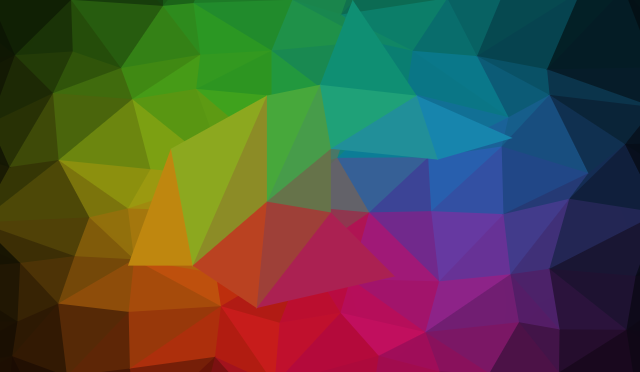
Reproduce this background procedurally as a WebGL 2 fragment shader.

```glsl
#version 300 es
precision highp float;

uniform vec2 u_resolution;
out vec4 fragColor;

vec2 hash(vec2 p) {
  vec3 q = fract(p.xyx * vec3(0.1031, 0.1030, 0.0973));
  q += dot(q, q.yzx + 33.33);
  return fract((q.xx + q.yz) * q.zy);
}

// Colour wheel around the middle, greyed at the hub, darkened at the rim
vec3 field(vec2 uv) {
  vec3 wheel[12] = vec3[12](
    vec3(0.16, 0.34, 0.65), vec3(0.04, 0.46, 0.56), vec3(0.04, 0.52, 0.45),
    vec3(0.12, 0.58, 0.31), vec3(0.15, 0.60, 0.15), vec3(0.30, 0.62, 0.08),
    vec3(0.58, 0.60, 0.06), vec3(0.74, 0.38, 0.05), vec3(0.74, 0.13, 0.05),
    vec3(0.75, 0.04, 0.22), vec3(0.70, 0.06, 0.40), vec3(0.45, 0.17, 0.58));
  vec2 q = (uv - vec2(0.5, 0.52)) * vec2(1.718, 1.0);
  float turn = fract(atan(q.y, q.x) / 6.28318 + 1.0) * 12.0;
  int stop = int(turn) % 12;
  vec3 hue = mix(wheel[stop], wheel[(stop + 1) % 12], fract(turn));
  hue = mix(vec3(0.36, 0.41, 0.40), hue, smoothstep(0.0, 0.24, length(q)));
  float rim = length((uv - 0.5) * vec2(2.0, 1.2));
  return hue * (1.0 - 0.85 * smoothstep(0.5, 1.15, rim));
}

// Signed distance to the line a-b, in units of the canvas height
float side(vec2 p, vec2 a, vec2 b) {
  vec2 aspect = vec2(u_resolution.x / u_resolution.y, 1.0);
  vec2 e = (b - a) * aspect;
  vec2 d = (p - a) * aspect;
  return (e.x * d.y - e.y * d.x) / length(e);
}

// Adds a smooth-edged triangle to a sum of colour and coverage
void facet(inout vec4 sum, vec2 p, vec2 a, vec2 b, vec2 c, vec3 colour) {
  float winding = sign(side(c, a, b));
  float inner = min(min(side(p, a, b) * winding, side(p, b, c) * winding),
                    side(p, c, a) * winding);
  float cover = clamp(0.5 + inner * u_resolution.y, 0.0, 1.0);
  sum += vec4(colour, 1.0) * cover;
}

vec2 corner(vec2 cell) {
  return (cell + (hash(cell + 17.0) - 0.5) * 0.66) / vec2(9.0, 7.0);
}

// Mesh triangle tinted by the field at its centroid
void meshFacet(inout vec4 sum, vec2 p, vec2 a, vec2 b, vec2 c) {
  vec2 middle = (a + b + c) / 3.0;
  float shade = 0.93 + 0.14 * hash(floor(middle * 997.0)).x;
  facet(sum, p, a, b, c, field(middle) * shade);
}

// Jittered grid, each cell split along a random diagonal
vec3 mesh(vec2 p) {
  vec4 sum = vec4(field(p), 1.0) * 0.001;
  vec2 home = floor(p * vec2(9.0, 7.0));
  for (int j = -1; j <= 1; j++) {
    for (int i = -1; i <= 1; i++) {
      vec2 cell = home + vec2(i, j);
      vec2 a = corner(cell);
      vec2 b = corner(cell + vec2(1.0, 0.0));
      vec2 c = corner(cell + vec2(1.0, 1.0));
      vec2 d = corner(cell + vec2(0.0, 1.0));
      if (hash(cell + 5.0).y < 0.5) {
        meshFacet(sum, p, a, b, c);
        meshFacet(sum, p, a, c, d);
      } else {
        meshFacet(sum, p, a, b, d);
        meshFacet(sum, p, b, c, d);
      }
    }
  }
  return sum.rgb / sum.a;
}

void main() {
  vec2 p = gl_FragCoord.xy / u_resolution;
  vec3 colour = mesh(p);

  // Broad central facets
  vec2 lime = vec2(0.417, 0.743), hub = vec2(0.417, 0.458);
  vec2 ember = vec2(0.301, 0.286), gold = vec2(0.267, 0.600);
  vec2 jade = vec2(0.500, 0.772), slate = vec2(0.517, 0.600);
  vec2 plum = vec2(0.517, 0.429), ruby = vec2(0.401, 0.172);
  vec2 teal = vec2(0.651, 0.743), azure = vec2(0.684, 0.571);
  vec4 sum = vec4(0.0);
  facet(sum, p, gold, lime, ember, vec3(0.55, 0.66, 0.12));
  facet(sum, p, lime, hub, ember, vec3(0.55, 0.55, 0.15));
  facet(sum, p, lime, jade, hub, vec3(0.28, 0.66, 0.23));
  facet(sum, p, jade, slate, hub, vec3(0.28, 0.61, 0.29));
  facet(sum, p, slate, plum, hub, vec3(0.40, 0.45, 0.29));
  facet(sum, p, hub, ruby, ember, vec3(0.73, 0.26, 0.13));
  facet(sum, p, hub, plum, ruby, vec3(0.62, 0.25, 0.22));
  facet(sum, p, plum, vec2(0.617, 0.257), ruby, vec3(0.67, 0.13, 0.32));
  facet(sum, p, gold, ember, vec2(0.200, 0.286), vec3(0.75, 0.53, 0.06));
  facet(sum, p, vec2(0.551, 1.0), teal, jade, vec3(0.06, 0.56, 0.45));
  facet(sum, p, jade, teal, slate, vec3(0.12, 0.63, 0.47));
  facet(sum, p, teal, azure, slate, vec3(0.13, 0.56, 0.60));
  facet(sum, p, teal, vec2(0.801, 0.629), azure, vec3(0.09, 0.52, 0.68));
  colour = mix(colour, sum.rgb / max(sum.a, 0.001), min(sum.a, 1.0));
  fragColor = vec4(colour, 1.0);
}
```
